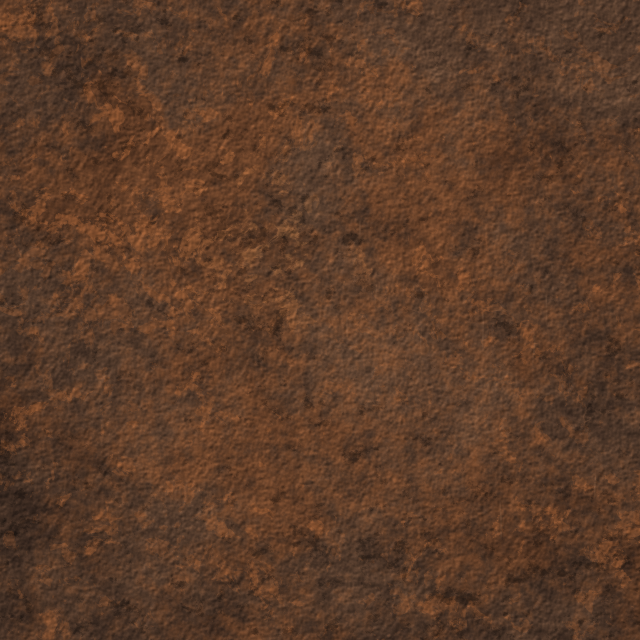
This texture is drawn by a Shadertoy shader. Its source:

```glsl
// Weathered rusty metal: grey-brown and rust layers blended by warped fractal
// noise, with clustered orange flecks, small dark pits, hairline scratches and
// a fine embossed grain lit from the upper left.

#define PATCH_SCALE 3.2
#define MOTTLE_SCALE 15.0
#define FLECK_SCALE 46.0
#define GRAIN_SCALE 165.0
#define GRAIN_DEPTH 0.36
#define FLECK_AMOUNT 0.60
#define PIT_AMOUNT 0.26
#define SCRATCH_COUNT 18
#define BROWN_DARK vec3(0.190, 0.135, 0.107)
#define BROWN_PALE vec3(0.470, 0.335, 0.242)
#define RUST_DARK vec3(0.240, 0.150, 0.100)
#define RUST_BRIGHT vec3(0.535, 0.335, 0.205)

float hash(vec2 p) {
    vec3 q = fract(vec3(p.xyx) * 0.1031);
    q += dot(q, q.yzx + 33.33);
    return fract((q.x + q.y) * q.z);
}

// Value noise, centred on zero
float noise(vec2 p) {
    vec2 cell = floor(p), f = fract(p);
    f = f * f * (3.0 - 2.0 * f);
    float low = mix(hash(cell), hash(cell + vec2(1, 0)), f.x);
    float high = mix(hash(cell + vec2(0, 1)), hash(cell + vec2(1, 1)), f.x);
    return mix(low, high, f.y) - 0.5;
}

float fbm(vec2 p) {
    const mat2 turn = mat2(0.8, 0.6, -0.6, 0.8);
    float sum = 0.0, amplitude = 0.5;
    for (int i = 0; i < 5; i++) {
        p = turn * p * 2.03 + 17.3;
        sum += amplitude * noise(p * 0.5);
        amplitude *= 0.62;
    }
    return sum;
}

// Soft round area of influence
float glow(vec2 p, vec2 centre, vec2 radius) {
    vec2 d = (p - centre) / radius;
    return exp(-dot(d, d));
}

// Crumbly grain, turned off the axes so that no grid shows
float grainHeight(vec2 p) {
    p = mat2(0.86, 0.51, -0.51, 0.86) * p;
    vec2 turned = mat2(0.6, 0.8, -0.8, 0.6) * p;
    return noise(p * GRAIN_SCALE) + 0.6 * noise(turned * GRAIN_SCALE * 1.6 + 41.0)
         + 0.5 * noise(turned * GRAIN_SCALE * 0.5 + 73.0);
}

// Faint broken hairlines, mostly upright, on the right side
float scratches(vec2 p) {
    float total = 0.0;
    for (int i = 0; i < SCRATCH_COUNT; i++) {
        float id = float(i);
        vec2 centre = vec2(mix(0.42, 0.98, hash(vec2(id, 3.0))),
                           mix(0.08, 0.75, hash(vec2(id, 7.0))));
        vec2 d = p - centre;
        if (i % 5 == 4) d = d.yx;
        float halfLength = mix(0.02, 0.08, hash(vec2(id, 11.0)));
        d.x += 0.004 * noise(vec2(d.y * 30.0, id)) + d.y * 0.06 * (hash(vec2(id, 13.0)) - 0.5);
        float line = 1.0 - smoothstep(0.0004, 0.0022, abs(d.x));
        total += line * (1.0 - smoothstep(0.5, 1.0, abs(d.y) / halfLength));
    }
    return total * smoothstep(-0.15, 0.25, noise(p * 60.0));
}

void mainImage(out vec4 fragColor, in vec2 fragCoord) {
    vec2 p = fragCoord / iResolution.xy;

    // Noise layers, from broad patches to small mottling
    vec2 warp = vec2(fbm(p * 6.0 + 3.0), fbm(p * 6.0 + 29.0));
    vec2 q = p + 0.08 * warp;
    float broad = fbm(q * PATCH_SCALE + 5.0);
    float mottle = fbm(q * MOTTLE_SCALE + 61.0);
    float speckle = fbm(p * FLECK_SCALE * 1.4 + 97.0);

    // Large areas of light and of rust
    float centreLight = glow(q, vec2(0.54, 0.56), vec2(0.36, 0.48));
    float rustArea = glow(q, vec2(0.22, 0.78), vec2(0.30, 0.30))
                   + 0.6 * glow(q, vec2(0.45, 0.20), vec2(0.35, 0.16))
                   + 0.5 * glow(q, vec2(0.98, 0.35), vec2(0.14, 0.40));
    float shade = glow(q, vec2(0.04, 0.30), vec2(0.22, 0.30))
                + 0.7 * glow(q, vec2(0.88, 0.50), vec2(0.10, 0.38));

    // Base metal and rust
    float tone = 0.41 + 0.17 * centreLight + 0.06 * rustArea - 0.16 * shade
               + 0.36 * broad + 0.42 * mottle + 0.55 * speckle;
    tone = clamp(tone, 0.0, 1.05);
    float rust = smoothstep(-0.28, 0.36, fbm(q * 7.0 + 131.0) + 0.6 * speckle
                                         + 0.30 * rustArea - 0.10 * shade - 0.08);
    vec3 color = mix(mix(BROWN_DARK, BROWN_PALE, tone), mix(RUST_DARK, RUST_BRIGHT, tone), rust);

    // Orange flecks in clusters, paler towards the centre
    float cluster = fbm(q * 8.0 + 211.0) + 0.20 * rustArea - 0.12 * centreLight;
    float fleck = smoothstep(0.13, 0.30, fbm(p * FLECK_SCALE + 3.0 * warp) + 0.55 * cluster);
    vec3 fleckColor = mix(vec3(0.58, 0.345, 0.195), vec3(0.62, 0.43, 0.27),
                          0.7 * glow(p, vec2(0.46, 0.62), vec2(0.13)));
    color = mix(color, fleckColor, FLECK_AMOUNT * fleck * (0.55 + 0.45 * rust));

    // Small dark pits and scratches
    float pit = smoothstep(0.16, 0.36, fbm(p * vec2(52.0, 60.0) + 307.0) - 0.30 * mottle - 0.25 * broad);
    color *= 1.0 - PIT_AMOUNT * pit;
    color = mix(color, BROWN_PALE * 1.1, 0.30 * clamp(scratches(p), 0.0, 1.0));

    // Embossed grain
    vec2 toLight = vec2(-0.0010, 0.0013);
    float relief = grainHeight(p - toLight) - grainHeight(p + toLight);
    color *= 1.0 + GRAIN_DEPTH * clamp(relief, -0.9, 0.9);

    fragColor = vec4(clamp(color, 0.0, 1.0), 1.0);
}
```
